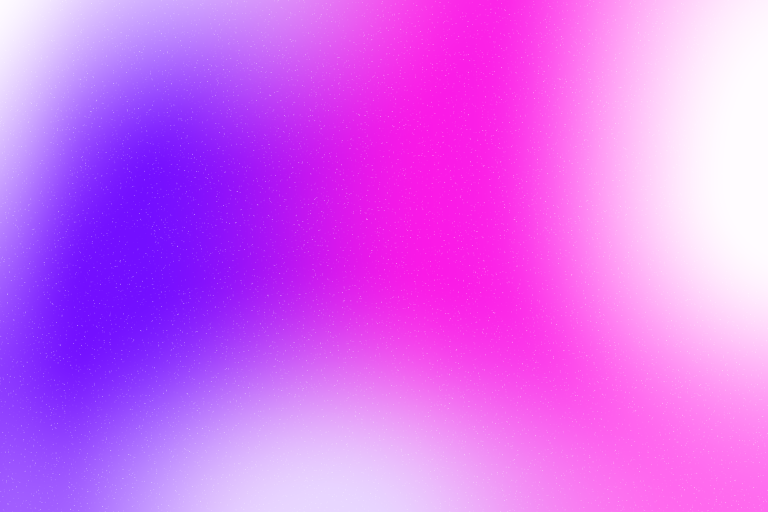
This background is drawn by a Shadertoy shader. Its source:

```glsl
// Soft violet and magenta gradient with pale glows and a dust of fine specks.

const vec3 VIOLET   = vec3(0.45, 0.06, 1.00);
const vec3 MAGENTA  = vec3(0.98, 0.10, 0.90);
const vec3 PINK     = vec3(1.00, 0.29, 0.92);
const vec3 LAVENDER = vec3(0.91, 0.84, 1.00);
const vec3 WHITE    = vec3(1.00, 0.99, 1.00);

float hash(vec2 p) {
    vec3 q = fract(vec3(p.xyx) * 0.1031);
    q += dot(q, q.yzx + 33.33);
    return fract((q.x + q.y) * q.z);
}

mat2 rotation(float angle) {
    float c = cos(angle), s = sin(angle);
    return mat2(c, s, -s, c);
}

// 1 inside the inner distance, fading smoothly to 0 at the outer one.
float falloff(float inner, float outer, float d) {
    return 1.0 - smoothstep(inner, outer, d);
}

// Distance from a centre, measured in ellipse radii.
float ellipse(vec2 p, vec2 centre, vec2 radii) {
    return length((p - centre) / radii);
}

// One jittered, antialiased dot in some of the cells of a grid.
float specks(vec2 p, float cells, float chance, float pixel) {
    vec2 id = floor(p * cells);
    vec2 jitter = vec2(hash(id + 17.3), hash(id + 71.9));
    vec2 local = fract(p * cells) - mix(vec2(0.2), vec2(0.8), jitter);
    float radius = 0.001;
    float soft = max(pixel, 0.0008);
    float spot = falloff(radius - 0.5 * soft, radius + 0.5 * soft, length(local) / cells);
    float strength = hash(id + 39.1);
    return spot * step(hash(id + 5.7), chance) * strength * strength;
}

vec3 background(vec2 p) {
    // Violet on the left turning to magenta, then to a softer pink.
    vec3 col = mix(VIOLET, MAGENTA, smoothstep(0.26, 0.86, p.x));
    col = mix(col, PINK, smoothstep(0.84, 1.27, p.x));

    // Thin haze along the left and bottom edges.
    col = mix(col, WHITE, 0.16 * falloff(0.0, 0.17, p.x));
    col = mix(col, WHITE, 0.17 * falloff(0.0, 0.32, p.y));

    // Lavender pool rising from the bottom edge.
    float pool = ellipse(p, vec2(0.635, -0.07), vec2(0.459, 0.371));
    col = mix(col, LAVENDER, falloff(0.2, 1.55, pool));

    // Broad glow above the top edge.
    float topGlow = ellipse(p, vec2(0.46, 1.117), vec2(0.508, 0.45));
    col = mix(col, WHITE, 0.65 * falloff(0.0, 1.1, topGlow));

    // Diagonal white corner at the upper left.
    float corner = p.x / 0.293 + (1.0 - p.y) / 0.43;
    col = mix(col, WHITE, falloff(-0.1, 1.85, corner));

    // White glow on the right, stretched upwards.
    vec2 side = p - vec2(1.5625, 0.648);
    side.y *= side.y > 0.0 ? 0.55 : 0.93;
    return mix(col, WHITE, falloff(0.13, 0.63, length(side)));
}

void mainImage(out vec4 fragColor, in vec2 fragCoord) {
    float pixel = 1.0 / iResolution.y;
    vec2 p = fragCoord * pixel;
    vec3 col = background(p);

    // Turned layers of pale specks, the denser ones dimmer.
    for (int i = 0; i < 3; i++) {
        float layer = float(i);
        vec2 turned = rotation(0.5 + 0.9 * layer) * p + 3.7 * (layer + 1.0);
        float dust = specks(turned, 80.0 + 27.0 * layer, 0.5, pixel);
        col = mix(col, WHITE, dust * (0.4 - 0.08 * layer));
    }
    fragColor = vec4(col, 1.0);
}
```
